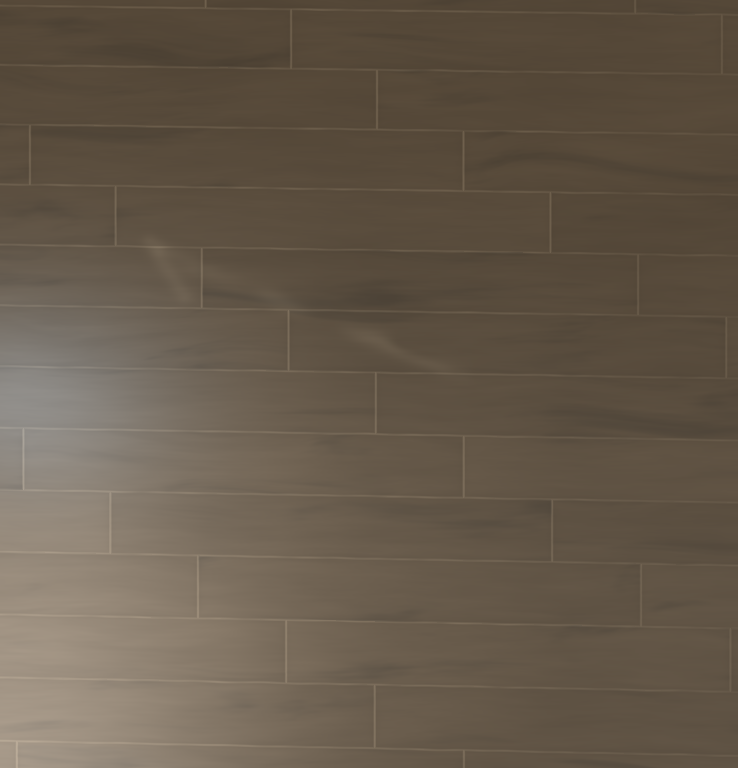
Give the GLSL for this texture, as a Shadertoy shader.

```glsl
// Wood plank floor: rows in mild perspective, each joint stepped a fifth of a plank
// per row. Stretched gradient noise makes the grain; soft window light falls
// from the left, cool in the middle and warm at the bottom.

vec2 hash2(vec2 p) {
    p = vec2(dot(p, vec2(127.1, 311.7)), dot(p, vec2(269.5, 183.3)));
    return 2.0 * fract(sin(p) * 43758.545) - 1.0;
}

// Gradient noise, roughly -0.7 to 0.7
float noise(vec2 p) {
    vec2 i = floor(p), f = p - i;
    vec2 s = f * f * f * (f * (f * 6.0 - 15.0) + 10.0);
    float a = dot(hash2(i), f);
    float b = dot(hash2(i + vec2(1, 0)), f - vec2(1, 0));
    float c = dot(hash2(i + vec2(0, 1)), f - vec2(0, 1));
    float d = dot(hash2(i + vec2(1, 1)), f - vec2(1, 1));
    return mix(mix(a, b, s.x), mix(c, d, s.x), s.y);
}

float fbm(vec2 p) {
    float sum = 0.0, amp = 0.6;
    for (int i = 0; i < 4; i++) {
        sum += amp * noise(p);
        p = p * 2.03 + 17.3;
        amp *= 0.55;
    }
    return sum;
}

float segmentDistance(vec2 p, vec2 a, vec2 b) {
    vec2 ab = b - a;
    return length(p - a - ab * clamp(dot(p - a, ab) / dot(ab, ab), 0.0, 1.0));
}

void mainImage(out vec4 fragColor, in vec2 fragCoord) {
    float px = 1.0 / iResolution.y;
    vec2 p = vec2(fragCoord.x, iResolution.y - fragCoord.y) * px; // y runs down

    // Rows: slightly tilted, growing taller towards the bottom
    float y = p.y - p.x * (0.0125 + 0.008 * p.y);
    y += 0.0012 * noise(vec2(p.x * 22.0, floor(p.y * 26.0)));
    float k = (sqrt(0.0059 + 0.00099 * (y - 0.0091)) - 0.0768) / 0.000495;
    float row = floor(k);
    float rowHeight = 0.0768 + 0.0005 * k;

    // Planks along the row
    float plankLength = 0.561 + 0.00176 * row;
    float u = (p.x - 0.379 + 0.00065 * row) / plankLength - 0.2 * row;
    vec2 id = vec2(floor(u), row);
    vec2 rnd = hash2(id + 3.7);

    // Base tone, darker towards the upper right
    vec3 col = mix(vec3(0.335, 0.283, 0.220), vec3(0.368, 0.320, 0.262),
                   smoothstep(-0.1, 0.6, p.y - 0.25 * p.x));
    vec2 warm = (p - vec2(0.42, 0.76)) / vec2(0.3, 0.24);
    col += vec3(0.038, 0.034, 0.029) * exp(-dot(warm, warm));

    // Window light
    col += vec3(0.29, 0.285, 0.28) * exp(-p.x * p.x / 0.10) * smoothstep(0.15, 1.02, p.y);
    vec2 cool = (p - vec2(0.03, 0.52)) / vec2(0.19, 0.13);
    col += vec3(0.08, 0.12, 0.165) * exp(-dot(cool, cool));

    // Grain, grey streaks and plank to plank variation
    vec2 g = p + rnd * 9.0;
    float warp = noise(g * vec2(4.0, 9.0));
    float grain = fbm(g * vec2(4.5, 42.0) + vec2(0.0, warp * 1.6));
    float fine = noise(g * vec2(22.0, 210.0));
    float streak = smoothstep(0.05, 0.45, fbm(g * vec2(3.0, 24.0) + 5.0 + warp));
    col *= 1.0 + 0.075 * grain + 0.018 * fine + 0.025 * rnd.x;
    col *= 1.0 - streak * vec3(0.12, 0.105, 0.085);
    col *= 1.0 + 0.05 * noise(p * vec2(5.0, 7.0) + 2.0);

    // Faint scuff smeared across the planks
    float scuff = exp(-pow(segmentDistance(p, vec2(0.21, 0.33), vec2(0.60, 0.485)) / 0.013, 2.0));
    scuff *= smoothstep(-0.1, 0.45, noise(p * vec2(13.0, 26.0) + 8.0) + 0.12);
    float smudge = exp(-pow(segmentDistance(p, vec2(0.195, 0.316), vec2(0.24, 0.385)) / 0.011, 2.0));
    col += vec3(0.055, 0.052, 0.045) * (scuff + 0.6 * smudge);

    // Pale grout lines with a soft dark edge
    float rowDist = min(k - row, row + 1.0 - k) * rowHeight;
    float jointDist = min(fract(u), 1.0 - fract(u)) * plankLength;
    float wear = 0.75 + 0.6 * noise(p * vec2(30.0, 45.0));
    float rowLine = 1.0 - smoothstep(0.0, 0.0012 + px, rowDist);
    float jointLine = 1.0 - smoothstep(0.0, 0.0012 + px, jointDist);
    float fade = mix(1.0, 0.65, smoothstep(0.55, 0.95, p.x));
    col *= 1.0 - 0.045 * exp(-min(rowDist, jointDist) / 0.004);
    col += vec3(0.095, 0.088, 0.075) * max(rowLine * wear, jointLine * 1.15) * fade;

    fragColor = vec4(clamp(col, 0.0, 1.0), 1.0);
}
```
